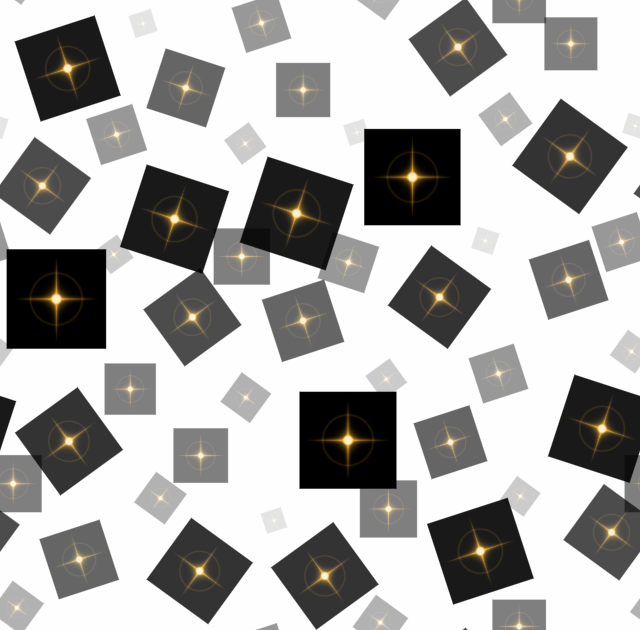
This pattern is drawn by a WebGL 2 fragment shader. Its source:

```glsl
#version 300 es
precision highp float;
// Scattered translucent dark cards on white, each with a golden four-ray star; tiles seamlessly.

#define GRID 5            // cards per side, in each of two layers
#define JITTER 0.026      // random shift of a card
#define SWAY 0.032        // slow wave that bends the rows and columns
#define SIDE_MIN 0.022    // card side at zero opacity
#define SIDE_GAIN 0.125   // extra side at full opacity
#define RAY_LENGTH 0.43   // in card sides
#define RAY_WIDTH 0.017
#define CORE_RADIUS 0.05
#define RING_RADIUS 0.26
#define SOFTNESS 0.0013   // edge blur
#define SEED 11u

uniform vec2 u_resolution;
out vec4 fragColor;

const float PI = 3.14159265;
const vec3 PAPER = vec3(0.995);
const vec3 GOLD = vec3(0.90, 0.63, 0.13);
const vec3 CORE = vec3(1.0, 0.94, 0.74);

// Integer hash giving two values in 0..1
vec2 hash2(uint n) {
    uvec2 v = uvec2(n, n ^ 0x9e37u) * 1664525u + 1013904223u;
    v.x += v.y * 1664525u;
    v.y += v.x * 1664525u;
    v ^= v >> 16u;
    v.x += v.y * 1664525u;
    v.y += v.x * 1664525u;
    v ^= v >> 16u;
    return vec2(v & 0xffffu) / 65535.0;
}

mat2 rotation(float angle) {
    float c = cos(angle), s = sin(angle);
    return mat2(c, s, -s, c);
}

// One tapered ray pair along the x axis
float rayPair(vec2 q) {
    float taper = max(0.0, 1.0 - abs(q.x) / RAY_LENGTH);
    return taper * exp(-abs(q.y) / (RAY_WIDTH * taper + 0.004));
}

// Star on black, in units of the card side
vec3 star(vec2 q) {
    float r = length(q);
    float rays = rayPair(q) + rayPair(q.yx);
    float glow = 0.5 * exp(-r * r / 0.007);
    float ringOffset = (r - RING_RADIUS) / 0.012;
    float ring = 0.13 * exp(-ringOffset * ringOffset);
    float core = 1.0 - smoothstep(0.6 * CORE_RADIUS, 1.3 * CORE_RADIUS, r);
    return mix(GOLD * min(rays + glow + ring, 1.0), CORE, core);
}

// Opacity in tenths; a permuted rank keeps the shares of the tones even
float cardOpacity(int index, bool large) {
    int count = GRID * GRID;
    int shift = large ? 3 : 14;
    int rank = (7 * index + 5 * index * index + shift) % count;
    float t = float(rank) / float(count - 1);
    return large ? floor(5.5 + 5.0 * t) / 10.0
                 : (1.0 + min(floor(5.0 * t), 4.0)) / 10.0;
}

// Jittered grid point; the small layer sits between the large cards
vec2 cardCenter(int index, bool large, vec2 random) {
    vec2 cell = vec2(index % GRID, index / GRID);
    vec2 center = (cell + (large ? 0.5 : 1.0)) / float(GRID);
    center += SWAY * sin(2.0 * PI * center.yx + vec2(0.6, 2.3));
    return center + JITTER * (2.0 * random - 1.0);
}

void main() {
    vec2 uv = gl_FragCoord.xy / u_resolution;
    vec2 aspect = vec2(1.0, u_resolution.y / u_resolution.x);
    float edge = max(SOFTNESS, 0.7 / u_resolution.x);
    vec3 color = PAPER;

    // Small cards first, large cards over them
    for (int i = 0; i < 2 * GRID * GRID; i++) {
        bool large = i >= GRID * GRID;
        int index = i % (GRID * GRID);
        uint key = uint(i) * 2u + SEED * 101u;
        float opacity = cardOpacity(index, large);
        float side = SIDE_MIN + SIDE_GAIN * opacity;
        side *= 0.94 + 0.12 * hash2(key + 1u).x;

        // Wrapped offset; the paler the card, the more it is turned
        vec2 offset = uv - cardCenter(index, large, hash2(key));
        offset = (fract(offset + 0.5) - 0.5) * aspect;
        float turn = hash2(key + 1u).y < 0.5 ? -PI : PI;
        vec2 p = rotation(turn * (1.0 - opacity)) * offset;

        float distanceToEdge = max(abs(p.x), abs(p.y)) - 0.5 * side;
        float cover = 1.0 - smoothstep(-edge, edge, distanceToEdge);
        color = mix(color, star(p / side), cover * opacity);
    }
    fragColor = vec4(color, 1.0);
}
```
